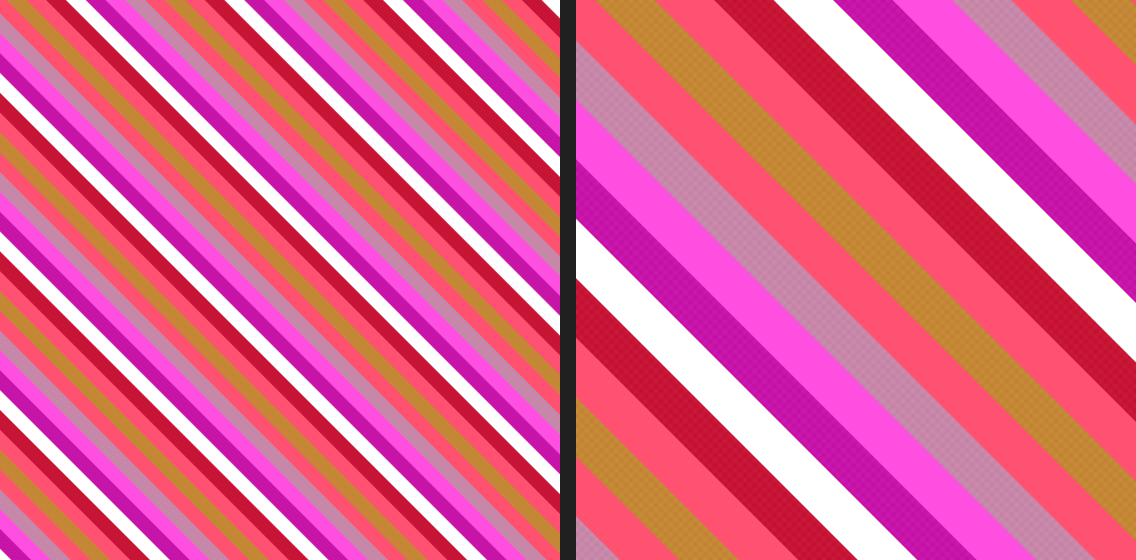
Left: the whole. Right: its middle third, enlarged.
This pattern is drawn by a Shadertoy shader. Its source:

```glsl
#define PERIOD 0.2832        // horizontal length of one stripe group
#define OFFSET 0.1176        // where the white stripe starts on the top edge
#define STRIPES 8
#define EDGE_SOFTNESS 0.8    // in pixels
#define WEAVE_COUNT 170.0    // fine threads across the canvas
#define WEAVE_DEPTH 0.018

const vec3 WHITE   = vec3(1.0, 1.0, 1.0);
const vec3 MAGENTA = vec3(0.78, 0.08, 0.66);
const vec3 PINK    = vec3(1.0, 0.31, 0.88);
const vec3 MAUVE   = vec3(0.78, 0.53, 0.66);
const vec3 CORAL   = vec3(1.0, 0.32, 0.44);
const vec3 OCHRE   = vec3(0.77, 0.53, 0.21);
const vec3 CRIMSON = vec3(0.78, 0.08, 0.21);

const vec3 PALETTE[STRIPES] = vec3[STRIPES](
    WHITE, MAGENTA, PINK, MAUVE, CORAL, OCHRE, CORAL, CRIMSON);

vec3 stripeColor(float index) {
    return PALETTE[int(mod(index + 0.5, float(STRIPES)))];
}

// Blends the two stripes that meet at the nearest edge
vec3 diagonalStripes(vec2 uv, float pixel) {
    float scale = float(STRIPES) / PERIOD;
    float position = (uv.x + uv.y - 1.0 - OFFSET) * scale;
    float edge = floor(position + 0.5);
    float softness = EDGE_SOFTNESS * sqrt(2.0) * pixel * scale;
    float blend = smoothstep(-softness, softness, position - edge);
    return mix(stripeColor(edge - 1.0), stripeColor(edge), blend);
}

// Faint crossed threads, faded out where pixels are too coarse
float weave(vec2 uv, float pixel) {
    vec2 threads = sin(6.2831853 * WEAVE_COUNT * uv);
    float visible = 1.0 - smoothstep(0.35, 0.5, WEAVE_COUNT * pixel);
    return threads.x * threads.y * visible;
}

void mainImage(out vec4 fragColor, in vec2 fragCoord) {
    float pixel = 1.0 / iResolution.y;
    vec2 uv = fragCoord * pixel;
    vec3 color = diagonalStripes(uv, pixel);

    // The weave shows only on the darker and muted stripes
    float muted = 1.0 - smoothstep(0.78, 0.95, color.r);
    color += WEAVE_DEPTH * muted * weave(uv, pixel);

    fragColor = vec4(clamp(color, 0.0, 1.0), 1.0);
}
```
